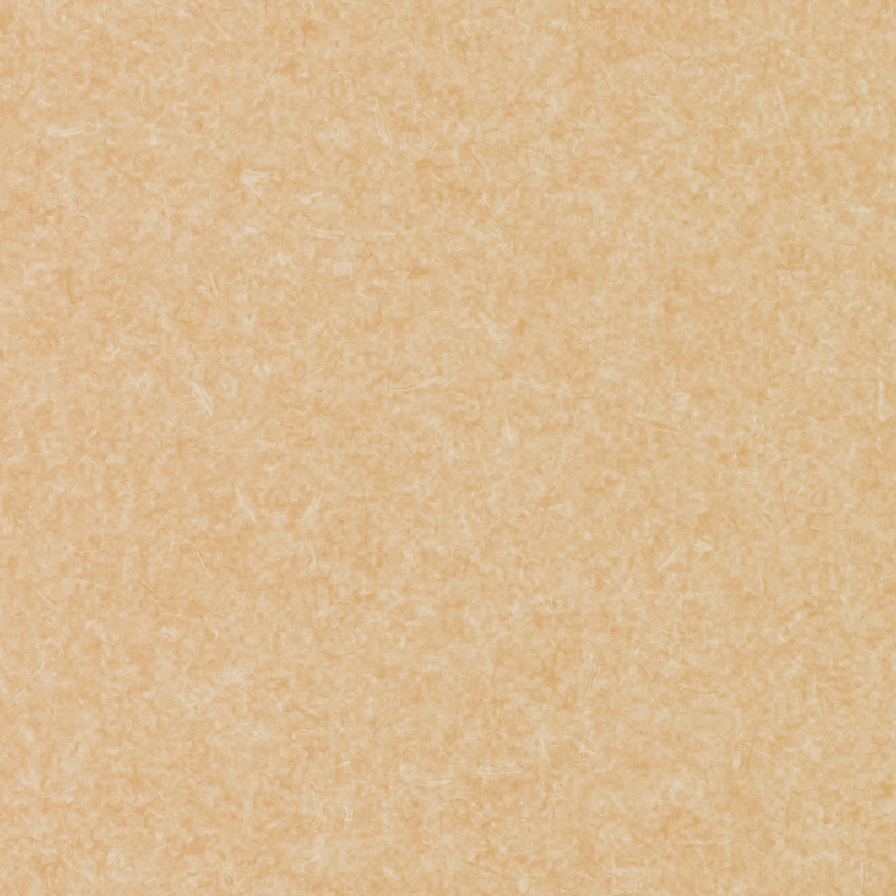
Write a WebGL 2 fragment shader that draws this texture.

```glsl
#version 300 es
precision highp float;

uniform vec2 u_resolution;
out vec4 fragColor;

const vec3 TAN = vec3(0.85, 0.69, 0.485);
const vec3 CREAM = vec3(0.88, 0.80, 0.69);
const float MID_TONE = 0.43;

// Integer hash: three random values in 0..1 for a cell and seed
vec3 hash3(vec2 cell, int seed) {
    uvec3 v = uvec3(ivec3(ivec2(cell), seed)) * 1664525u + 1013904223u;
    v.x += v.y * v.z;
    v.y += v.z * v.x;
    v.z += v.x * v.y;
    v ^= v >> 16u;
    v.x += v.y * v.z;
    v.y += v.z * v.x;
    v.z += v.x * v.y;
    return vec3(v >> 8u) / 16777216.0;
}

float noise(vec2 p, int seed) {
    vec2 cell = floor(p);
    vec2 f = fract(p);
    f = f * f * (3.0 - 2.0 * f);
    float low = mix(hash3(cell, seed).x, hash3(cell + vec2(1, 0), seed).x, f.x);
    float high = mix(hash3(cell + vec2(0, 1), seed).x, hash3(cell + vec2(1, 1), seed).x, f.x);
    return mix(low, high, f.y);
}

// Centred fractal noise, roughly -0.5..0.5
float fbm(vec2 p, int seed) {
    float sum = 0.0;
    float weight = 0.55;
    for (int i = 0; i < 3; i++) {
        sum += weight * (noise(p, seed + i) - 0.5);
        p = mat2(1.6, 1.3, -1.3, 1.6) * p;
        weight *= 0.55;
    }
    return sum;
}

// Thin broken line along the middle contour of a noise field
float vein(vec2 p, float width, int seed) {
    float line = 1.0 - smoothstep(0.0, width, abs(noise(p, seed) - 0.5));
    return line * smoothstep(0.35, 0.7, noise(p * 0.5, seed + 1));
}

// Lay ragged, streaked shards over a tone, one candidate per cell
float addShards(float tone, vec2 p, float density, float slimness, float ragged, float lift, int seed) {
    vec2 home = floor(p);
    for (int y = -1; y <= 1; y++) {
        for (int x = -1; x <= 1; x++) {
            vec2 cell = home + vec2(x, y);
            vec3 place = hash3(cell, seed);
            vec3 form = hash3(cell, seed + 1);
            if (place.z > density) continue;

            vec2 offset = p - cell - 0.5 - 0.6 * (place.xy - 0.5);
            float angle = 2.1 + 2.7 * (form.x - 0.5);
            vec2 axis = vec2(cos(angle), sin(angle));
            vec2 local = vec2(dot(offset, axis), dot(offset, vec2(-axis.y, axis.x)));
            float halfLength = mix(0.18, 0.4, form.y);
            local /= halfLength * vec2(1.0, slimness * mix(0.7, 1.4, place.z / density));
            local.y += (form.x - 0.5) * local.x * local.x;

            float mask = 1.0 - smoothstep(0.8, 1.0, length(local) + ragged);
            float streak = noise(local * vec2(1.2, 3.2) + 20.0 * place.xy, seed + 2) - 0.5;
            float shardTone = MID_TONE + lift + 0.5 * (form.z - 0.5) + 1.1 * streak;
            tone = mix(tone, shardTone, mask * 0.85);
        }
    }
    return tone;
}

void main() {
    vec2 p = gl_FragCoord.xy / u_resolution.y;

    // Crumpled coordinates give blotches their torn outlines
    vec2 warp = vec2(fbm(p * 75.0, 10), fbm(p * 75.0, 20));
    vec2 torn = p + 0.011 * warp;

    // Mottled ground
    float tone = MID_TONE + 0.65 * fbm(torn * 55.0, 30);
    tone += 0.2 * fbm(p * 9.0, 40);

    // Shards from small flecks to large splinters
    float ragged = 1.3 * fbm(p * 130.0, 50);
    tone = addShards(tone, torn * 75.0, 0.65, 0.5, ragged, 0.03, 60);
    tone = addShards(tone, torn * 30.0, 0.5, 0.34, ragged, 0.06, 70);
    tone = addShards(tone, p * 10.0 + 0.04 * warp, 0.4, 0.22, ragged * 0.8, 0.15, 80);

    // Tan seams, pale threads and fine grain
    tone -= 0.34 * vein(torn * 72.0, 0.12, 90);
    tone += 0.34 * vein(torn * 90.0 + 7.0, 0.12, 100);
    tone += 1.15 * fbm(p * 165.0 + 0.6 * warp, 110);

    // Slight warmth shift across the slab
    vec3 color = mix(TAN, CREAM, clamp(tone, -0.25, 1.2));
    float side = p.x - 0.5 * u_resolution.x / u_resolution.y;
    color += side * vec3(-0.012, -0.004, -0.018);
    fragColor = vec4(color, 1.0);
}
```
